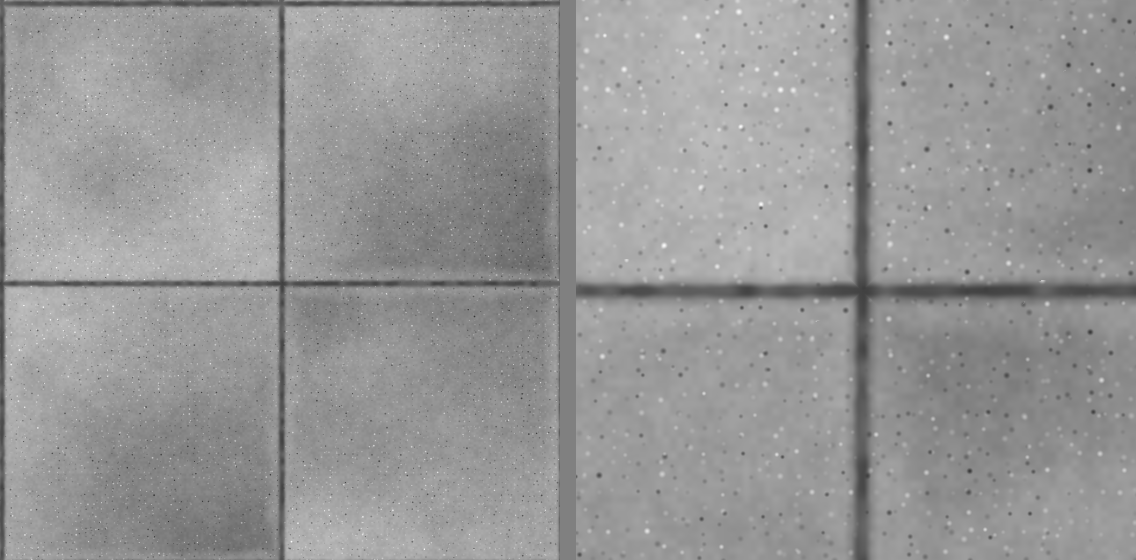
Left: the whole. Right: its middle third, enlarged.
Give the GLSL for this texture, as a WebGL 1 fragment shader.

```glsl
precision highp float;
// Two by two grey concrete paving tiles with speckles, soft stains and dark joints.

uniform vec2 u_resolution;

const float TILES = 2.0;
const vec2 JOINT_OFFSET = vec2(0.0035, -0.0065);
const float JOINT_HALF_WIDTH = 0.0040;
const float JOINT_TONE = 0.32;
const float RIM_TONE = 0.66;

float hash(vec2 p) {
    vec3 q = fract(vec3(p.xyx) * 0.1031);
    q += dot(q, q.yzx + 33.33);
    return fract((q.x + q.y) * q.z);
}

float noise(vec2 p) {
    vec2 i = floor(p);
    vec2 f = fract(p);
    f = f * f * (3.0 - 2.0 * f);
    float low = mix(hash(i), hash(i + vec2(1.0, 0.0)), f.x);
    float high = mix(hash(i + vec2(0.0, 1.0)), hash(i + vec2(1.0, 1.0)), f.x);
    return mix(low, high, f.y);
}

float fbm(vec2 p) {
    float sum = 0.0;
    float amplitude = 0.5;
    for (int i = 0; i < 4; i++) {
        sum += amplitude * noise(p);
        p = p * 2.03 + 17.3;
        amplitude *= 0.5;
    }
    return sum;
}

// Soft round dots, one at most per cell, kept inside the cell.
float specks(vec2 uv, float cells, float share, float seed) {
    vec2 p = uv * cells;
    vec2 cell = floor(p) + seed;
    vec2 jitter = vec2(hash(cell + 3.7), hash(cell + 41.9));
    vec2 centre = mix(vec2(0.31), vec2(0.69), jitter);
    float radius = (0.0012 + 0.0008 * hash(cell + 73.1)) * cells;
    float dotMask = 1.0 - smoothstep(0.0, radius * 1.4, length(fract(p) - centre));
    float strength = mix(0.25, 1.0, pow(hash(cell + 97.3), 2.0));
    return dotMask * strength * step(hash(cell), share);
}

// Broad shading: alternate tiles lean towards a darker upper or lower side.
float tileTone(vec2 id, vec2 local) {
    float odd = mod(id.x + id.y, 2.0);
    vec2 lean = mix(vec2(-0.16, 0.15), vec2(-0.04, -0.19), odd);
    lean.y *= mix(1.0, 0.6, odd * (1.0 - id.x));
    float base = 0.582 + odd * mix(0.06, 0.015, id.x);
    float stain = fbm(local * 2.6 + id * 19.0 + 5.0) - 0.47;
    return base + dot(lean, local - 0.5) + 0.23 * stain;
}

void main() {
    vec2 uv = gl_FragCoord.xy / u_resolution;
    float pixel = 1.0 / min(u_resolution.x, u_resolution.y);

    vec2 grid = (uv - JOINT_OFFSET) * TILES;
    vec2 id = mod(floor(grid), TILES);
    vec2 local = fract(grid);

    // Distance to the nearest joint, slightly ragged.
    vec2 toJoint = min(local, 1.0 - local) / TILES;
    float edge = min(toJoint.x, toJoint.y);
    float ragged = edge + 0.0014 * (noise(uv * 110.0) - 0.5);

    // Stained face with a paler worn rim.
    float tone = tileTone(id, local);
    float rimWobble = 0.014 * (noise(uv * 24.0) - 0.5);
    float rim = 1.0 - smoothstep(0.010, 0.034, edge + rimWobble);
    tone = mix(tone, RIM_TONE, rim * 0.5);

    // Grain and mineral specks.
    tone += 0.045 * (noise(uv * 230.0) - 0.5);
    tone += 0.035 * (noise(uv * 75.0) - 0.5);
    float clusters = mix(0.12, 0.5, noise(uv * 11.0 + 8.0));
    tone -= 0.33 * specks(uv, 82.0, clusters, 11.0);
    tone -= 0.17 * specks(uv + 0.0043, 105.0, 0.25, 151.0);
    tone += 0.30 * specks(uv + 0.0071, 88.0, clusters, 307.0);
    tone += 0.16 * specks(uv + 0.0029, 110.0, 0.28, 463.0);

    // Dark joint with a soft shadow on both sides.
    float joint = 1.0 - smoothstep(JOINT_HALF_WIDTH - 0.0030, JOINT_HALF_WIDTH + 0.0018 + pixel, ragged);
    float shadow = 1.0 - smoothstep(JOINT_HALF_WIDTH, JOINT_HALF_WIDTH + 0.007, ragged);
    float jointTone = JOINT_TONE + 0.16 * (noise(uv * 85.0 + 31.0) - 0.5);
    tone = mix(tone - 0.09 * shadow, jointTone, joint * 0.94);

    gl_FragColor = vec4(vec3(clamp(tone, 0.0, 1.0)), 1.0);
}
```
